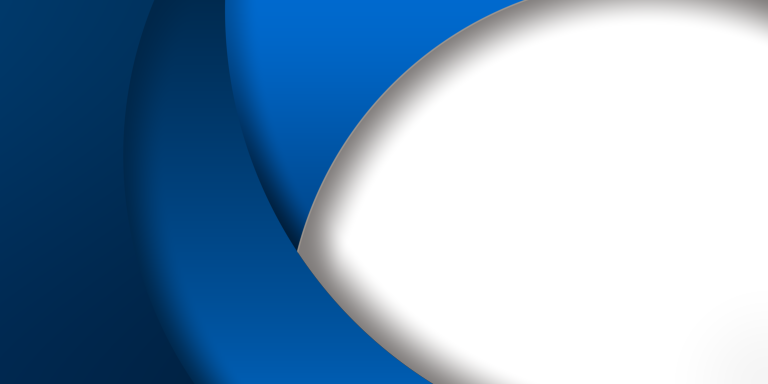
A WebGL 2 fragment shader for this background:

```glsl
#version 300 es
precision highp float;

uniform vec2 u_resolution;
out vec4 outColor;

// Signed depth inside a disc: positive within, negative outside
float discDepth(vec2 p, vec2 center, float radius) {
    return radius - length(p - center);
}

// Antialiased coverage from a depth
float coverage(float depth, float pixel) {
    return smoothstep(-0.5 * pixel, 0.5 * pixel, depth);
}

// Navy field behind everything
vec3 navyField(vec2 p) {
    vec3 low = vec3(0.0, 0.155, 0.31);
    vec3 high = vec3(0.0, 0.225, 0.42);
    vec3 color = mix(low, high, smoothstep(-0.1, 1.1, p.y));
    return color * (1.0 - 0.28 * p.x);
}

// Curved band, brightening downwards, shaded along its outer rim
vec3 bandSurface(vec2 p, float depth) {
    vec3 low = vec3(0.0, 0.365, 0.70);
    vec3 high = vec3(0.0, 0.165, 0.31);
    vec3 color = mix(low, high, pow(clamp(p.y, 0.0, 1.0), 0.85));
    vec3 rim = vec3(0.0, 0.15, 0.285);
    return mix(rim, color, smoothstep(-0.02, 0.11, depth));
}

// Bright panel with a shadow that deepens towards its lower tip
vec3 brightPanel(vec2 p, float depth) {
    vec3 low = vec3(0.0, 0.27, 0.53);
    vec3 high = vec3(0.0, 0.415, 0.81);
    vec3 color = mix(low, high, smoothstep(0.25, 1.05, p.y));
    float strength = mix(0.6, 0.25, smoothstep(0.35, 1.0, p.y));
    return color * (1.0 - strength * (1.0 - smoothstep(-0.01, 0.09, depth)));
}

// White sheet with a soft inner shadow from both bounding arcs
vec3 whiteSheet(vec2 p, float lowerDepth, float upperDepth) {
    float light = smoothstep(-0.012, 0.125, lowerDepth)
                * smoothstep(-0.012, 0.125, upperDepth);
    vec3 color = mix(vec3(0.50, 0.485, 0.48), vec3(1.0), light);
    float corner = 1.0 - smoothstep(0.0, 0.28, length(p - vec2(2.0, 0.0)));
    return color - 0.04 * corner;
}

void main() {
    vec2 p = gl_FragCoord.xy / u_resolution.y;
    float pixel = 1.5 / u_resolution.y;

    // Depths of the three large arcs
    float bandDepth = discDepth(p, vec2(1.370, 0.596), 1.049);
    float panelDepth = discDepth(p, vec2(1.732, 0.974), 1.146);
    float sheetDepth = discDepth(p, vec2(1.689, 0.1125), 0.944);

    // Layers from back to front
    vec3 color = navyField(p);
    color = mix(color, bandSurface(p, bandDepth), coverage(bandDepth, pixel));

    float panelMask = coverage(panelDepth, pixel);
    color = mix(color, brightPanel(p, panelDepth), panelMask);

    float sheetMask = panelMask * coverage(sheetDepth, pixel);
    color = mix(color, whiteSheet(p, panelDepth, sheetDepth), sheetMask);

    // Thin warm highlight on the upper sheet edge
    float line = 1.0 - smoothstep(0.0, 0.004, abs(sheetDepth - 0.001));
    color = mix(color, vec3(0.70, 0.65, 0.60), 0.6 * line * panelMask);

    outColor = vec4(color, 1.0);
}
```
